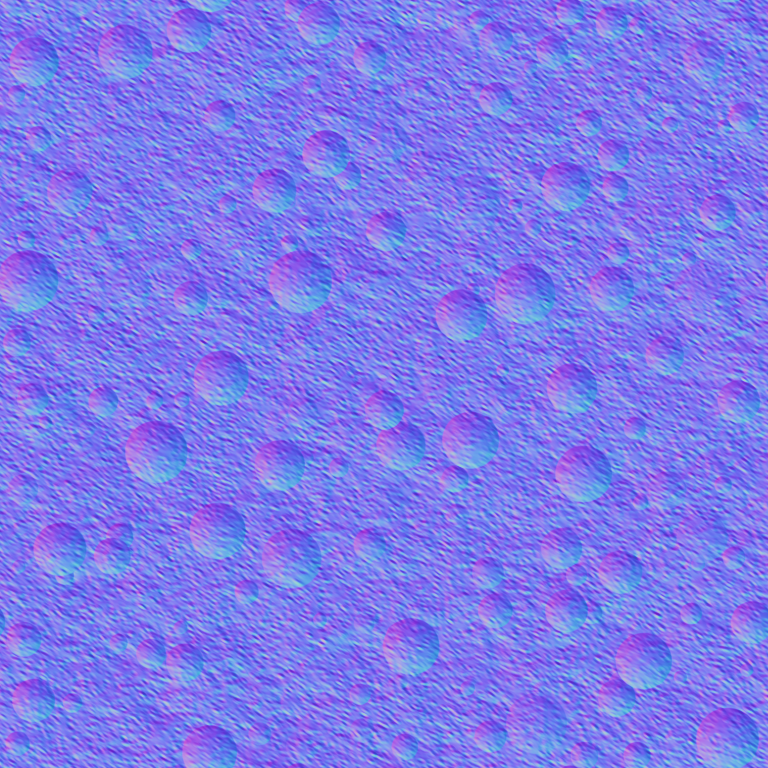
Give the GLSL for this texture map, as a three.js fragment shader.

```glsl
#define GRAIN_FREQ vec2(128.0, 256.0)
#define GRAIN_ANGLE 0.55
#define GRAIN_SLOPE 0.29
#define COARSE_SLOPE 0.09
#define LUMP_SLOPE 0.10
#define SWELL_SLOPE 0.06
#define BOWL_SLOPE 0.54
#define RIM_SOFTNESS 0.0013
#define MEAN_TILT vec2(-0.02, -0.045)
#define BLUE_LEVEL 0.945

varying vec2 vUv;

vec3 hash3(vec2 cell, float seed) {
  vec3 q = fract(vec3(cell.xyx + seed * 7.31) * vec3(0.1031, 0.1030, 0.0973));
  q += dot(q, q.yxz + 33.33);
  return fract((q.xxy + q.yzz) * q.zyx);
}

// Slope of cellular noise: one smooth bump or dent per jittered cell,
// stretched along a direction that falls to the right by the given angle.
vec2 cellSlope(vec2 p, vec2 freq, float angle, float seed) {
  vec2 along = vec2(cos(angle), -sin(angle));
  vec2 across = vec2(-along.y, along.x);
  vec2 q = vec2(dot(p, along), dot(p, across)) * freq + 160.0;
  vec2 cell = floor(q);
  vec2 slope = vec2(0.0);
  for (int j = -1; j <= 1; j++) {
    for (int i = -1; i <= 1; i++) {
      vec2 id = cell + vec2(float(i), float(j));
      vec3 rnd = hash3(id, seed);
      vec2 d = q - id - rnd.xy;
      float fall = max(0.0, 1.0 - dot(d, d));
      slope += (rnd.z * 2.0 - 1.0) * 6.0 * d * fall * fall;
    }
  }
  return along * slope.x * freq.x / freq.y + across * slope.y;
}

// Lays round bowls over the slope in xy; z gathers how much is covered.
vec3 addBowls(vec3 ground, vec2 p, float grid, float share,
              float minRadius, float maxRadius, float seed) {
  vec2 cell = floor(p * grid);
  for (int j = -1; j <= 1; j++) {
    for (int i = -1; i <= 1; i++) {
      vec2 id = cell + vec2(float(i), float(j));
      vec2 wrapped = mod(id, grid);
      vec3 place = hash3(wrapped, seed);
      vec3 kind = hash3(wrapped + 37.0, seed + 5.0);
      vec2 d = p - (id + mix(vec2(0.15), vec2(0.85), place.xy)) / grid;
      float radius = mix(minRadius, maxRadius, pow(place.z, 1.3));
      float dist = length(d);
      float inside = 1.0 - smoothstep(-RIM_SOFTNESS, RIM_SOFTNESS, dist - radius);
      float strength = mix(0.3, 1.0, smoothstep(0.0, 0.45, kind.y));
      float cover = inside * strength * step(kind.x, share);
      vec2 bowl = -d / radius * BOWL_SLOPE;
      ground.xy = mix(ground.xy, bowl, cover);
      ground.z = max(ground.z, cover);
    }
  }
  return ground;
}

void main() {
  vec2 p = vUv;

  // Layered sines bend the broad relief out of regular shapes
  vec2 bent = p + 0.006 * sin(p.yx * vec2(47.0, 39.0) + 2.0 * sin(p * 23.0))
                + 0.002 * sin(p.yx * vec2(151.0, 133.0) + 3.0 * sin(p * 61.0));
  vec2 relief = LUMP_SLOPE * cellSlope(bent, vec2(36.0, 58.0), 0.35, 1.0);
  relief += SWELL_SLOPE * cellSlope(bent, vec2(14.0, 19.0), 0.2, 2.0);

  // Small pits first, large ones over them
  vec3 ground = vec3(relief, 0.0);
  ground = addBowls(ground, p, 14.0, 0.5, 0.008, 0.018, 11.0);
  ground = addBowls(ground, p, 9.0, 0.8, 0.019, 0.041, 23.0);

  // Fine slanted grain, a little calmer inside the pits
  vec2 wavy = p + 0.0008 * sin(p.yx * vec2(83.0, 97.0));
  vec2 grain = GRAIN_SLOPE * cellSlope(wavy, GRAIN_FREQ, GRAIN_ANGLE, 3.0);
  grain += COARSE_SLOPE * cellSlope(wavy, GRAIN_FREQ * 0.55, GRAIN_ANGLE - 0.1, 4.0);

  vec2 slope = ground.xy + grain * (1.0 - 0.25 * ground.z) + MEAN_TILT;
  vec3 normal = normalize(vec3(slope, 1.0));
  vec3 color = normal * 0.5 + 0.5;
  color.b *= BLUE_LEVEL;
  gl_FragColor = vec4(color, 1.0);
}
```
